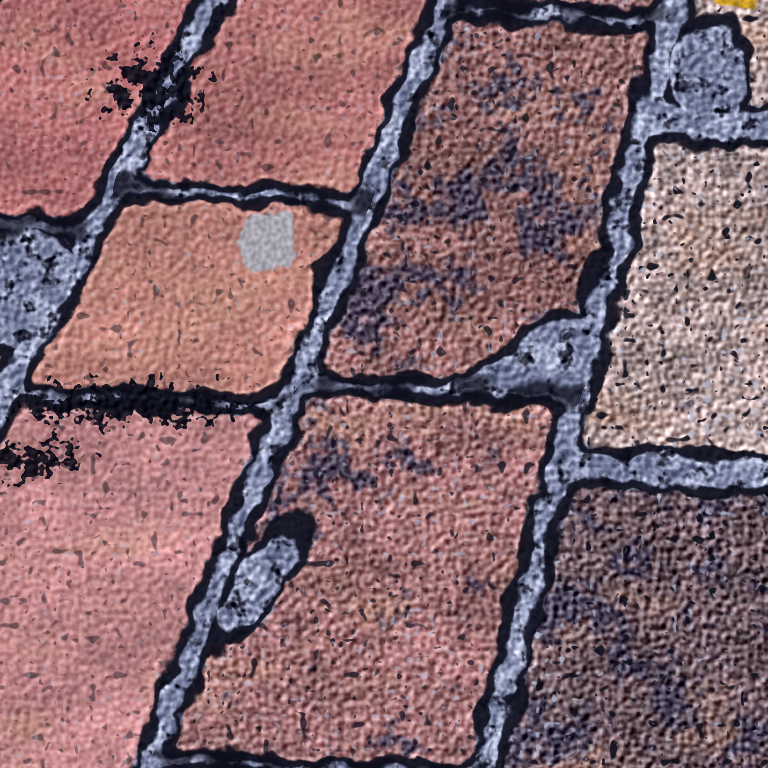
Write a WebGL 1 fragment shader that draws this texture.

```glsl
precision highp float;
// Weathered brick paving seen at a slant, with gritty mortar, moss and chipped edges.
uniform vec2 u_resolution;

const vec2 COLUMN_START = vec2(-0.25, 0.28); // first joint at bottom and top
const vec2 COLUMN_PITCH = vec2(0.44, 0.30);  // joint spacing at bottom and top
const float COLUMN_GAP = 0.020;              // half width of slanted joints
const float JOINT_TILT = -0.018;
const float CORNER = 0.017;
const float SLANT = 0.89;
const float WOBBLE = 0.018;
const vec3 INK = vec3(0.05, 0.05, 0.10);
const vec3 BURNT = vec3(0.25, 0.23, 0.32);
const vec3 MORTAR = vec3(0.42, 0.45, 0.57);
const vec3 MORTAR_LIGHT = vec3(0.69, 0.72, 0.83);
const vec3 TAN = vec3(0.76, 0.58, 0.50);
const vec3 PLASTER = vec3(0.66, 0.65, 0.69);
const vec3 LEAF = vec3(0.78, 0.60, 0.16);

vec2 gradientAt(vec2 cell) {
  float a = 6.2832 * fract(sin(dot(cell, vec2(127.1, 311.7))) * 43758.5);
  return vec2(cos(a), sin(a));
}

float noise(vec2 p) {
  vec2 i = floor(p), f = p - i, e = vec2(0.0, 1.0);
  vec2 u = f * f * f * (f * (f * 6.0 - 15.0) + 10.0);
  float low = mix(dot(gradientAt(i), f), dot(gradientAt(i + e.yx), f - e.yx), u.x);
  float high = mix(dot(gradientAt(i + e.xy), f - e.xy), dot(gradientAt(i + 1.0), f - 1.0), u.x);
  return 1.4 * mix(low, high, u.y);
}

float fbm(vec2 p) {
  float sum = 0.0, amp = 0.5;
  for (int i = 0; i < 4; i++) {
    sum += amp * noise(p);
    p = mat2(1.6, 1.2, -1.2, 1.6) * p + 3.7;
    amp *= 0.5;
  }
  return sum;
}

// Heights of the cross joints in a column, top first
vec3 jointHeights(float col) {
  if (col < 0.0) return vec3(1.40, 0.722, 0.30);
  if (col < 1.0) return vec3(1.25, 0.755, 0.488);
  if (col < 2.0) return vec3(0.990, 0.502, 0.010);
  return vec3(0.845, 0.394, -0.15);
}

vec3 brickTone(float col, float row) {
  if (col < 0.0) return vec3(0.69, 0.43, 0.44);
  if (col < 1.0) return row < 0.5 ? vec3(0.74, 0.52, 0.53)
    : row < 1.5 ? vec3(0.72, 0.50, 0.47) : vec3(0.68, 0.44, 0.44);
  if (col < 2.0) return row < 1.5 ? vec3(0.61, 0.43, 0.44) : vec3(0.55, 0.39, 0.39);
  return row < 1.5 ? vec3(0.42, 0.34, 0.37) : vec3(0.66, 0.58, 0.58);
}

// Signed distance to a leaning ellipse
float blob(vec2 p, vec2 centre, vec2 radius, float lean) {
  vec2 v = p - centre;
  v.x -= lean * v.y;
  return (length(v / radius) - 1.0) * min(radius.x, radius.y);
}

float spot(vec2 v) { return exp(-160.0 * dot(v, v)); }

void main() {
  vec2 p = gl_FragCoord.xy / u_resolution;
  float px = 1.0 / min(u_resolution.x, u_resolution.y);
  vec2 q = p + WOBBLE * vec2(fbm(p * 14.0), fbm(p * 14.0 + 7.3));

  // Brick layout
  float pitch = mix(COLUMN_PITCH.x, COLUMN_PITCH.y, q.y);
  float c = (q.x - mix(COLUMN_START.x, COLUMN_START.y, q.y)) / pitch;
  float col = floor(c), across = c - col;
  vec3 joints = jointHeights(col) + JOINT_TILT * across;
  float row = dot(step(joints, vec3(q.y)), vec3(1.0));
  vec3 gaps = abs(q.y - joints);
  vec2 inside = vec2(min(across, 1.0 - across) * pitch * SLANT - COLUMN_GAP,
    min(gaps.x, min(gaps.y, gaps.z)) - (col < 2.0 ? 0.013 : 0.027));
  float d = CORNER - length(max(CORNER - inside, 0.0));

  // Broken edges filled with mortar
  if (col < 0.0) d = min(d, blob(q, vec2(0.03, 0.62), vec2(0.09), 0.0));
  else if (col == 1.0) {
    if (row > 1.5) d = min(d, q.y - mix(0.50, 0.595, smoothstep(0.57, 0.74, q.x)));
    d = min(d, blob(q, vec2(0.335, 0.24), vec2(0.042, 0.09), 0.6));
  } else if (col > 1.0) d = min(d, blob(q, vec2(0.92, 0.90), vec2(0.06, 0.075), 0.0));

  // Grit shared by all surfaces
  float grit = fbm(p * 52.0), fine = noise(p * 150.0 + 4.0);
  float relief = noise(p * 110.0) - noise(p * 110.0 + vec2(0.4, -0.4));
  float mottle = fbm(p * 27.0 + 5.0);
  float cloud = fbm(p * vec2(6.0, 9.0) + col * 5.0 + row * 2.3);
  float rough = col < 1.0 ? 0.3 : col < 2.0 ? 0.75 : 1.0;
  d += 0.005 * grit;

  // Brick face with scorched patches, pores and pale specks
  vec3 brick = brickTone(col, row) * (1.0 + 0.3 * cloud + 0.5 * rough * mottle);
  brick = mix(brick, TAN, 0.5 * smoothstep(0.0, 0.5, fbm(p * vec2(6.0, 12.0) + 9.0) + 0.4 * rough * grit));
  float scorch = col < 1.0 ? -0.65 : col < 2.0 ? -0.20 : row < 1.5 ? 0.04 : -0.45;
  if (col == 1.0) scorch += 0.5 * (spot(p - vec2(0.56, 0.73)) + spot(p - vec2(0.42, 0.41))
    + spot(p - vec2(0.71, 0.77)) + spot(p - vec2(0.49, 0.58)) + spot(p - vec2(0.62, 0.96)));
  brick = mix(brick, BURNT, 0.85 * smoothstep(0.0, 0.35, fbm(p * 12.0 + 2.0) + scorch + 0.6 * grit));
  brick += rough * (0.24 * relief + 0.16 * fine) + 0.05 * (fine + relief);
  float pores = max(noise(p * 62.0 + 13.0), noise(p * 105.0 + 40.0) - 0.06) + 0.3 * mottle;
  brick = mix(brick, INK, (0.25 + 0.65 * rough) * smoothstep(0.45, 0.68, pores));
  brick = mix(brick, MORTAR_LIGHT, (0.15 + 0.6 * rough) * smoothstep(0.45, 0.75, noise(p * 95.0 + 31.0) + 0.3 * cloud));

  // Pale square of plaster on the short brick
  vec2 box = abs(q - vec2(0.352, 0.686)) - vec2(0.024);
  float plaster = length(max(box, 0.0)) - 0.009 + 0.008 * grit;
  brick = mix(brick, PLASTER + 0.14 * fine, 1.0 - smoothstep(-px, 0.003 + px, plaster));

  // Granular mortar, dark in the narrow cross joints
  vec3 mortar = mix(MORTAR, MORTAR_LIGHT, smoothstep(-0.2, 0.6, mottle + 0.5 * fine + 0.5 * cloud));
  mortar = mix(mortar, INK, 0.85 * smoothstep(0.08, 0.4, fbm(p * 40.0 + 21.0) - 0.2 * fine));
  mortar += 0.2 * relief;
  float shade = col < 2.0 ? 1.0 - smoothstep(0.0, 0.012, inside.y + 0.004) : 0.0;
  mortar = mix(mortar, INK, 0.75 * shade * smoothstep(-0.25, 0.2, noise(p * 22.0)));

  // Join the parts with a broken dark seam and pale rims
  vec3 color = mix(mortar, brick, smoothstep(-px, px, d));
  float seam = abs(d + 0.003 + 0.006 * noise(p * 36.0));
  float weight = 0.004 + 0.005 * noise(p * 19.0 + 8.0);
  color += 0.10 * (1.0 - smoothstep(0.0, 0.005, abs(seam - 0.011)));
  color = mix(color, INK, 0.9 * (1.0 - smoothstep(weight, weight + 0.003 + px, seam)));

  // Moss tufts and a dry leaf
  float moss = max(-blob(p, vec2(0.20, 0.885), vec2(0.09, 0.06), 0.0) / 0.06,
    max(-blob(p, vec2(0.17, 0.474), vec2(0.21, 0.038), 0.0) / 0.038,
      -blob(p, vec2(0.04, 0.40), vec2(0.08, 0.035), 0.4) / 0.035));
  moss += 0.7 * noise(p * 48.0) + 0.5 * fine - 0.4;
  color = mix(color, INK + 0.08 * relief, 0.93 * smoothstep(0.0, 0.15, moss));
  float leaf = blob(q, vec2(0.957, 1.0), vec2(0.026, 0.014), 0.0);
  color = mix(color, LEAF * (1.0 + grit), 1.0 - smoothstep(-px, px, leaf));

  gl_FragColor = vec4(clamp(color, 0.0, 1.0), 1.0);
}
```
